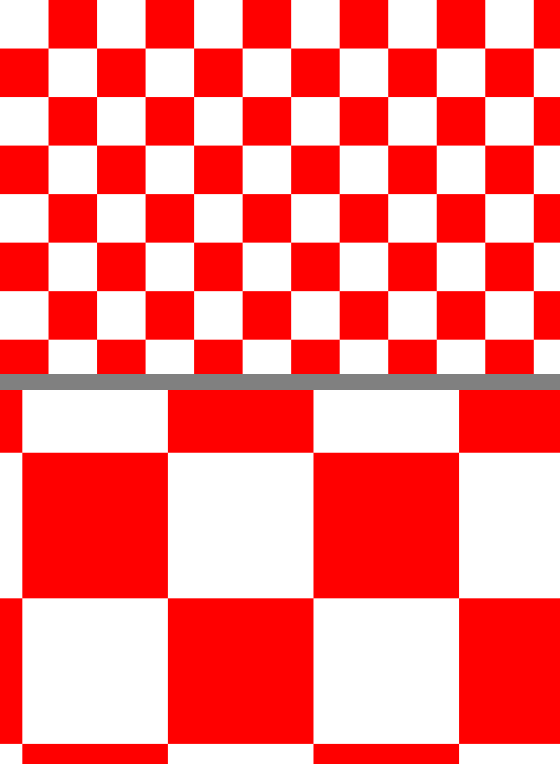
Top, the full canvas; bottom, a detail of the centre.
Give the GLSL for this pattern, as a WebGL 1 fragment shader.

```glsl
precision highp float;

// A red and white checkerboard of square cells, anchored at the top left.
// Each axis is a square wave of -1 and +1, box filtered over one pixel;
// the product of the two waves chooses the colour.

uniform vec2 u_resolution;

const float CELLS_ACROSS = 11.54;  // cells over the canvas width
const vec3 RED = vec3(1.0, 0.0, 0.0);
const vec3 WHITE = vec3(1.0);

// Square wave with unit half period, smoothed over one pixel at each edge.
vec2 squareWave(vec2 p, float pixel) {
  vec2 edgeDistance = 0.5 - abs(fract(p) - 0.5);
  vec2 side = 1.0 - 2.0 * mod(floor(p), 2.0);
  return side * clamp(2.0 * edgeDistance / pixel, 0.0, 1.0);
}

void main() {
  // Cell units, measured rightwards and downwards from the top left corner.
  float pixel = CELLS_ACROSS / u_resolution.x;
  vec2 fromTopLeft = vec2(gl_FragCoord.x, u_resolution.y - gl_FragCoord.y);
  vec2 wave = squareWave(fromTopLeft * pixel, pixel);

  float whiteness = 0.5 + 0.5 * wave.x * wave.y;
  gl_FragColor = vec4(mix(RED, WHITE, whiteness), 1.0);
}
```
